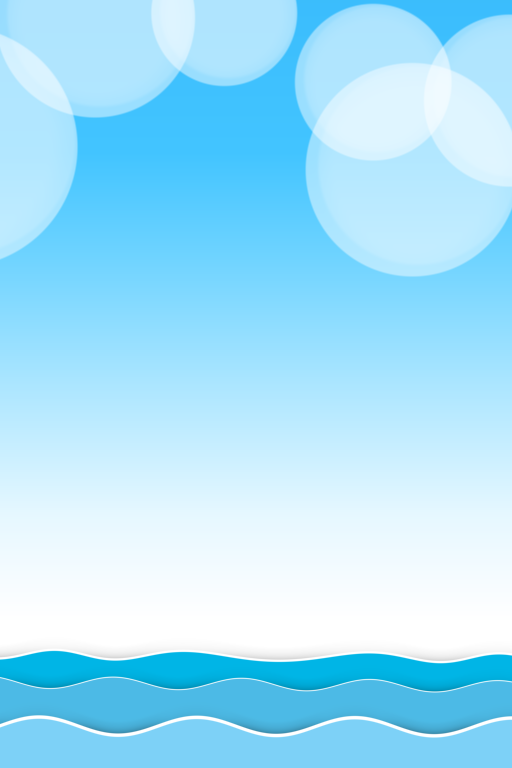
A Shadertoy shader for this background:

```glsl
const float TAU = 6.2831853;
const vec3 WHITE = vec3(1.0);
const vec3 DEEP_WATER = vec3(0.00, 0.71, 0.90);
const vec3 MID_WATER = vec3(0.30, 0.73, 0.90);
const vec3 NEAR_WATER = vec3(0.49, 0.82, 0.97);

// Blend towards the next gradient colour between two heights
vec3 fadeTo(vec3 base, vec3 next, float start, float end, float depth) {
    return mix(base, next, clamp((depth - start) / (end - start), 0.0, 1.0));
}

// Sky gradient, depth runs from 0 at the top to 1 at the bottom
vec3 skyColor(float depth) {
    vec3 sky = vec3(0.23, 0.74, 0.99);
    sky = fadeTo(sky, vec3(0.26, 0.77, 1.00), 0.00, 0.20, depth);
    sky = fadeTo(sky, vec3(0.44, 0.83, 1.00), 0.20, 0.34, depth);
    sky = fadeTo(sky, vec3(0.67, 0.90, 1.00), 0.34, 0.50, depth);
    sky = fadeTo(sky, vec3(0.90, 0.97, 1.00), 0.50, 0.67, depth);
    sky = fadeTo(sky, vec3(0.96, 0.985, 1.00), 0.67, 0.75, depth);
    return fadeTo(sky, WHITE, 0.75, 0.81, depth);
}

float disc(vec2 p, vec2 center, float radius, float softness) {
    return 1.0 - smoothstep(-softness, softness, length(p - center) - radius);
}

// Translucent disc with slightly fainter, offset rims
float bubbleAlpha(vec2 p, vec3 bubble, float softness) {
    float outer = disc(p, bubble.xy, bubble.z, softness);
    vec2 shift = vec2(0.05, 0.04) * bubble.z;
    float inner = disc(p, bubble.xy + shift, bubble.z * 0.93, softness * 2.0);
    float core = disc(p, bubble.xy + shift * 0.4, bubble.z * 0.85, bubble.z * 0.12);
    return outer * (0.47 + 0.07 * inner + 0.05 * core);
}

vec3 addBubbles(vec3 color, vec2 p, float softness) {
    // Center and radius in units of canvas height
    vec3 bubbles[6] = vec3[6](
        vec3(0.124, 0.977, 0.130), vec3(0.292, 0.983, 0.095),
        vec3(-0.056, 0.809, 0.157), vec3(0.486, 0.893, 0.102),
        vec3(0.537, 0.779, 0.139), vec3(0.664, 0.869, 0.112));
    for (int i = 0; i < 6; i++) {
        color = mix(color, WHITE, bubbleAlpha(p, bubbles[i], softness));
    }
    return color;
}

// Crest of a wave, from -1 in a trough to 1 on a peak
float swell(float x, float wavelength, float crest, float warp) {
    float phase = (x - crest) / wavelength;
    phase -= warp * sin(TAU * (x - 0.361) / 0.579);
    return cos(TAU * phase);
}

// Cut-paper wave: shadow above, pale rim, flat fill
vec3 addWave(vec3 color, float y, float level, float height, float rim,
             float shade, vec3 fill, float pixel) {
    float depth = level + height - y;
    float trough = smoothstep(0.8, -1.0, height / abs(0.009));
    float shadow = exp(-max(-depth, 0.0) / 0.006);
    shadow *= 1.0 - smoothstep(0.012, 0.018, -depth);
    color *= 1.0 - shade * shadow * mix(0.25, 1.0, trough);
    color = mix(color, WHITE, smoothstep(-pixel, pixel, depth));
    return mix(color, fill, smoothstep(-pixel, pixel, depth - rim));
}

void mainImage(out vec4 fragColor, in vec2 fragCoord) {
    vec2 p = fragCoord / iResolution.y;
    float pixel = 0.8 / iResolution.y;

    // Sky and bubbles
    vec3 color = skyColor(1.0 - p.y);
    color = addBubbles(color, p, max(pixel, 0.0016));

    // Water layers, from far to near
    float farWave = 0.006 * swell(p.x, 0.193, 0.0716, 0.13);
    float midWave = 0.0078 * swell(p.x, 0.167, 0.148, 0.0);
    float nearWave = 0.0117 * swell(p.x, 0.2057, 0.2565, 0.0);
    color = addWave(color, p.y, 0.1500 - 0.008 * p.x, farWave, 0.0030, 0.20, DEEP_WATER, pixel);
    color = addWave(color, p.y, 0.1125 - 0.009 * p.x, midWave, 0.0012, 0.24, MID_WATER, pixel);
    color = addWave(color, p.y, 0.0570 - 0.002 * p.x, nearWave, 0.0045, 0.28, NEAR_WATER, pixel);

    fragColor = vec4(color, 1.0);
}
```
